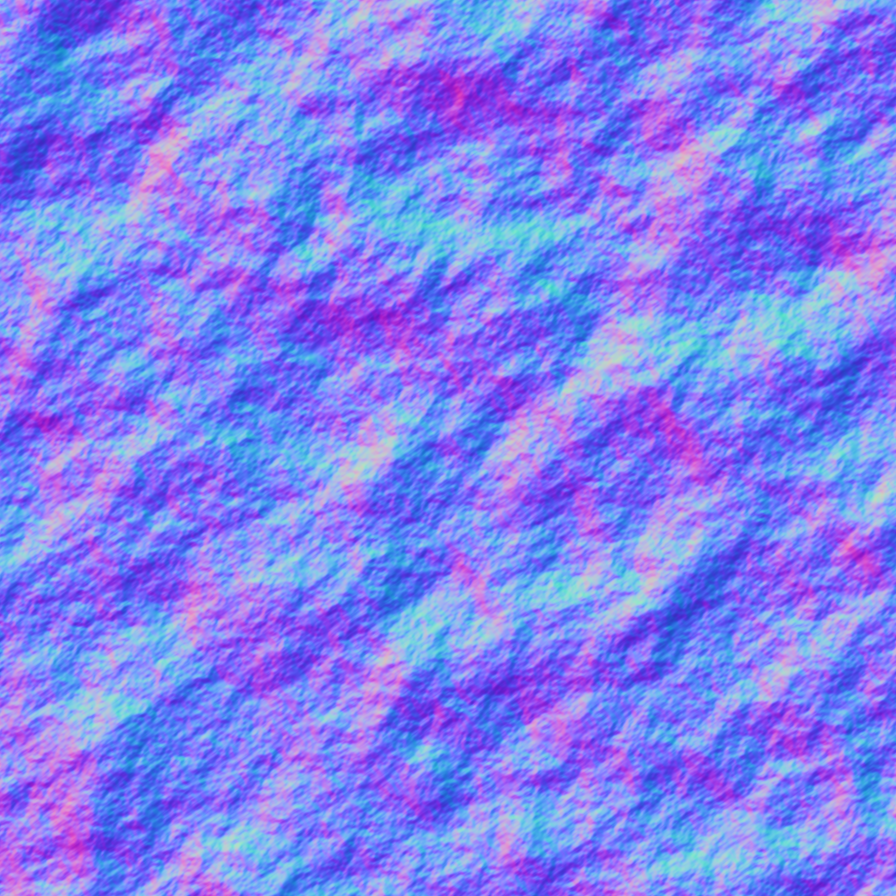
Give the GLSL for this texture map, as a WebGL 1 fragment shader.

```glsl
precision highp float;
// Tangent-space normal map of rough, diagonally grained rock.

uniform vec2 u_resolution;

#define OCTAVES 6
#define BASE_FREQ 5.0       // largest lumps across the canvas
#define RELIEF 0.34         // slope of the largest lumps
#define SLOPE_GAIN 0.93     // slope kept by each finer octave
#define GRAIN_ANGLE 0.67    // direction of the grain, radians
#define GRAIN_STRETCH 1.28  // elongation along the grain
#define CREASE_FREQ vec2(52.0, 9.0)
#define CREASE_DEPTH 0.55

// Random vector in -1..1 for a lattice cell
vec2 hashGradient(vec2 cell) {
  vec3 h = fract(cell.xyx * vec3(0.1031, 0.1030, 0.0973));
  h += dot(h, h.yzx + 33.33);
  return 2.0 * fract((h.xx + h.yz) * h.zy) - 1.0;
}

// Gradient noise: x = value, yz = analytic derivative
vec3 noiseWithSlope(vec2 p) {
  vec2 cell = floor(p);
  vec2 f = p - cell;
  vec2 u = f * f * f * (f * (f * 6.0 - 15.0) + 10.0);
  vec2 du = 30.0 * f * f * (f * (f - 2.0) + 1.0);

  vec2 ga = hashGradient(cell);
  vec2 gb = hashGradient(cell + vec2(1.0, 0.0));
  vec2 gc = hashGradient(cell + vec2(0.0, 1.0));
  vec2 gd = hashGradient(cell + vec2(1.0, 1.0));

  float a = dot(ga, f);
  float b = dot(gb, f - vec2(1.0, 0.0));
  float c = dot(gc, f - vec2(0.0, 1.0));
  float d = dot(gd, f - vec2(1.0, 1.0));

  float value = mix(mix(a, b, u.x), mix(c, d, u.x), u.y);
  vec2 slope = mix(mix(ga, gb, u.x), mix(gc, gd, u.x), u.y)
             + du * (u.yx * (a - b - c + d) + vec2(b, c) - a);
  return vec3(value, slope);
}

// Surface slope in grain space: summed octaves plus sharp cross-grain creases
vec2 rockSlope(vec2 q) {
  const mat2 turn = mat2(0.8, 0.6, -0.6, 0.8);
  mat2 frame = mat2(1.0);
  vec2 slope = vec2(0.0);
  vec2 broad = vec2(0.0);
  float freq = BASE_FREQ;
  float weight = RELIEF;

  for (int i = 0; i < OCTAVES; i++) {
    vec2 p = frame * q * freq + 17.3 * float(i + 1);
    slope += weight * (noiseWithSlope(p).yz * frame);
    if (i == 1) broad = slope;
    frame = turn * frame;
    freq *= 2.0;
    weight *= SLOPE_GAIN;
  }

  // Creases gather where the broad relief already falls along the grain
  vec2 bend = 0.012 * broad;
  float line = noiseWithSlope((q + bend) * CREASE_FREQ + 71.7).x;
  float gather = smoothstep(0.0, 0.35, -broad.x);
  slope.x -= CREASE_DEPTH * gather * smoothstep(0.15, 0.5, line);
  return slope;
}

void main() {
  vec2 uv = gl_FragCoord.xy / min(u_resolution.x, u_resolution.y);

  // Rotate and stretch into grain space
  vec2 along = vec2(cos(GRAIN_ANGLE), sin(GRAIN_ANGLE));
  vec2 across = vec2(-along.y, along.x);
  vec2 stretch = vec2(inversesqrt(GRAIN_STRETCH), sqrt(GRAIN_STRETCH));
  vec2 q = stretch * vec2(dot(along, uv), dot(across, uv));

  // Bring the slope back to canvas axes
  vec2 s = rockSlope(q) * stretch;
  vec2 slope = along * s.x + across * s.y;

  // Encode the normal, green pointing down
  vec3 normal = normalize(vec3(-slope.x, slope.y, 1.0));
  gl_FragColor = vec4(0.5 + 0.5 * normal, 1.0);
}
```
